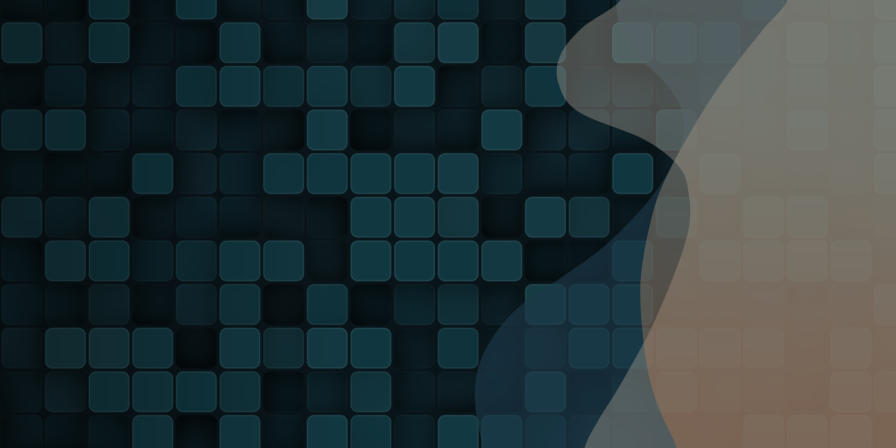
Write a Shadertoy shader that draws this background.

```glsl
// A dark teal wall of rounded tiles behind three translucent waves.
// Tiles get hashed heights, and taller ones shade their neighbours; each
// wave fills the area to the right of a smooth spline x(y).

const float PITCH = 0.0974;            // tile spacing, in canvas heights
const vec2  GRID_ORIGIN = vec2(0.0, 0.0768);
const float TILE_HALF = 0.47;          // the rest is in tile units
const float TILE_RADIUS = 0.17;
const float RIM_WIDTH = 0.035;
const float SHADOW_REACH = 0.38;
const float SHADOW_STRENGTH = 0.62;

const vec3 GAP_COLOR  = vec3(0.035, 0.075, 0.095);
const vec3 LOW_COLOR  = vec3(0.050, 0.145, 0.180);
const vec3 HIGH_COLOR = vec3(0.060, 0.205, 0.240);
const vec3 RIM_COLOR  = vec3(0.250, 0.360, 0.370);

const vec3 BLUE_WAVE = vec3(0.110, 0.220, 0.285);
const vec3 PALE_WAVE = vec3(0.600, 0.575, 0.530);
const vec3 WARM_TOP  = vec3(0.670, 0.630, 0.540);
const vec3 WARM_LOW  = vec3(0.750, 0.450, 0.270);
const float BLUE_ALPHA = 0.65;
const float PALE_ALPHA = 0.45;
const float WARM_ALPHA = 0.38;

// Spline knots: x of each wave edge at even steps from top to bottom
const int KNOTS = 17;
const float BLUE_EDGE[KNOTS] = float[KNOTS](
    1.375, 1.385, 1.424, 1.487, 1.523, 1.523, 1.497, 1.456, 1.401,
    1.333, 1.245, 1.156, 1.102, 1.070, 1.060, 1.065, 1.078);
const float PALE_EDGE[KNOTS] = float[KNOTS](
    1.385, 1.299, 1.250, 1.247, 1.292, 1.440, 1.518, 1.538, 1.539,
    1.523, 1.500, 1.474, 1.445, 1.411, 1.375, 1.336, 1.305);
const float WARM_EDGE[KNOTS] = float[KNOTS](
    1.758, 1.706, 1.656, 1.609, 1.568, 1.531, 1.497, 1.469, 1.451,
    1.438, 1.430, 1.430, 1.435, 1.443, 1.458, 1.482, 1.510);

float hash(vec2 p) {
    vec3 q = fract(p.xyx * vec3(0.1031, 0.1030, 0.0973));
    q += dot(q, q.yzx + 33.33);
    return fract((q.x + q.y) * q.z);
}

float tileHeight(vec2 id) {
    return smoothstep(0.30, 0.80, hash(id + 41.0));
}

float roundedBox(vec2 p, float halfSize, float radius) {
    vec2 q = abs(p) - halfSize + radius;
    return length(max(q, 0.0)) + min(max(q.x, q.y), 0.0) - radius;
}

// Catmull-Rom interpolation through evenly spaced knots
float spline(float knots[KNOTS], float t) {
    float s = clamp(t, 0.0, 1.0) * float(KNOTS - 1);
    int i = min(int(s), KNOTS - 2);
    float f = s - float(i);
    float a = knots[max(i - 1, 0)];
    float b = knots[i];
    float c = knots[i + 1];
    float d = knots[min(i + 2, KNOTS - 1)];
    return b + 0.5 * f * (c - a + f * (2.0 * a - 5.0 * b + 4.0 * c - d
             + f * (3.0 * (b - c) + d - a)));
}

// Antialiased coverage of the area right of a wave edge
float waveMask(float knots[KNOTS], vec2 p) {
    float d = p.x - spline(knots, 1.0 - p.y);
    return clamp(0.5 + d / max(fwidth(d), 1e-5), 0.0, 1.0);
}

vec3 tileWall(vec2 p) {
    vec2 grid = (p - GRID_ORIGIN) / PITCH;
    vec2 id = floor(grid);
    vec2 local = fract(grid) - 0.5;
    float height = tileHeight(id);
    float aa = 1.0 / (PITCH * iResolution.y);

    // Shade falls from each taller neighbour
    float light = 1.0;
    for (int y = -1; y <= 1; y++)
    for (int x = -1; x <= 1; x++) {
        vec2 offset = vec2(x, y);
        float rise = max(tileHeight(id + offset) - height, 0.0);
        float gap = max(roundedBox(local - offset, TILE_HALF, TILE_RADIUS), 0.0);
        light *= 1.0 - SHADOW_STRENGTH * rise * exp(-gap / SHADOW_REACH);
    }

    // Tile face, small tint differences and thin bright rim
    float d = roundedBox(local, TILE_HALF, TILE_RADIUS);
    float face = 1.0 - smoothstep(-aa, aa, d);
    float rim = 1.0 - smoothstep(0.0, RIM_WIDTH, abs(d + 0.5 * RIM_WIDTH));
    float tint = hash(id + 97.0);
    vec3 color = mix(LOW_COLOR, HIGH_COLOR, height);
    color += vec3(0.025, 0.015, 0.012) * tint * tint;
    color = mix(color, RIM_COLOR, rim * mix(0.08, 0.30, height));
    color = mix(GAP_COLOR, color * light, face);

    // Dim towards the left side
    return color * mix(0.72, 1.05, smoothstep(0.0, 0.85, p.x));
}

void mainImage(out vec4 fragColor, in vec2 fragCoord) {
    vec2 p = fragCoord / iResolution.y;
    vec3 color = tileWall(p);

    // Translucent waves, back to front
    vec3 warm = mix(WARM_LOW, WARM_TOP, smoothstep(-0.1, 0.9, p.y));
    color = mix(color, BLUE_WAVE, BLUE_ALPHA * waveMask(BLUE_EDGE, p));
    color = mix(color, PALE_WAVE, PALE_ALPHA * waveMask(PALE_EDGE, p));
    color = mix(color, warm, WARM_ALPHA * waveMask(WARM_EDGE, p));
    fragColor = vec4(color, 1.0);
}
```
